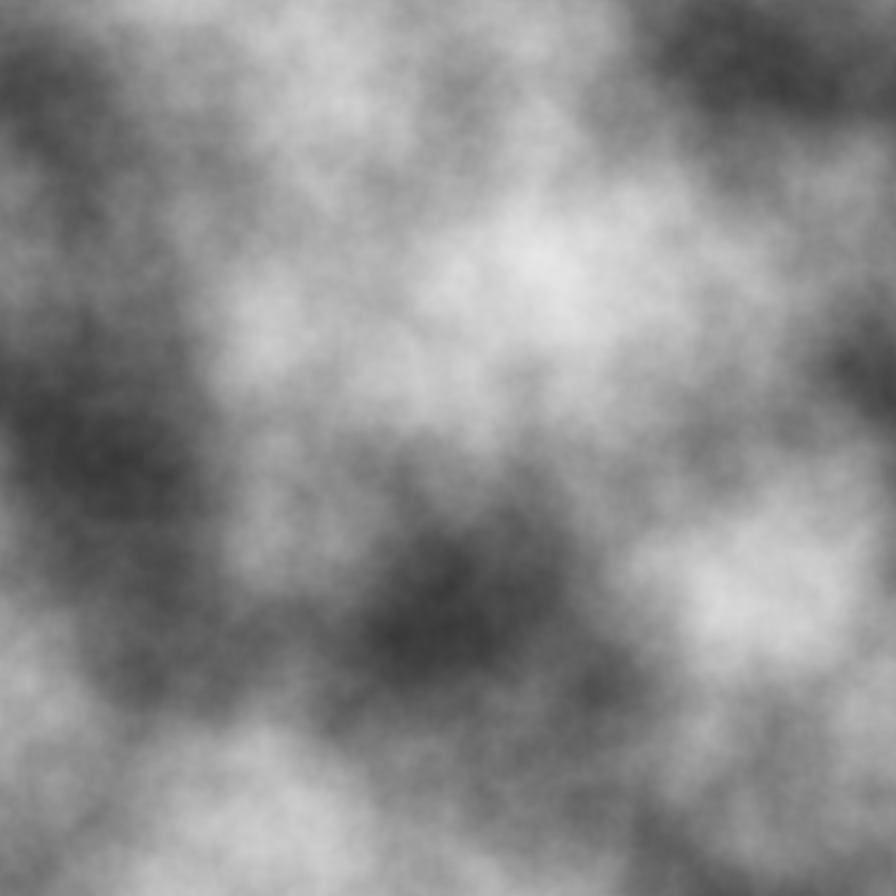
This texture is drawn by a WebGL 1 fragment shader. Its source:

```glsl
precision highp float;
// Soft grey clouds that tile: six octaves of wrapping gradient noise are
// laid over a broad diagonal swell, then softly compressed into greys.

uniform vec2 u_resolution;

const float TAU = 6.2831853;

// Unit gradient of a lattice point, wrapped to the period of its octave.
vec2 latticeGradient(vec2 cell, float period, float seed) {
  cell = mod(cell, period);
  float h = fract(sin(dot(cell, vec2(127.1, 311.7)) + seed * 74.7) * 43758.5453);
  return vec2(cos(TAU * h), sin(TAU * h));
}

float cornerValue(vec2 cell, vec2 local, vec2 corner, float period, float seed) {
  return dot(latticeGradient(cell + corner, period, seed), local - corner);
}

// Gradient noise with quintic fading, repeating after a whole period.
float gradientNoise(vec2 p, float period, float seed) {
  vec2 cell = floor(p);
  vec2 f = fract(p);
  vec2 fade = f * f * f * (f * (f * 6.0 - 15.0) + 10.0);
  float bottom = mix(cornerValue(cell, f, vec2(0.0, 0.0), period, seed),
                     cornerValue(cell, f, vec2(1.0, 0.0), period, seed), fade.x);
  float top = mix(cornerValue(cell, f, vec2(0.0, 1.0), period, seed),
                  cornerValue(cell, f, vec2(1.0, 1.0), period, seed), fade.x);
  return mix(bottom, top, fade.y);
}

// Each octave doubles the repeats and roughly halves the strength.
float clouds(vec2 uv) {
  float sum = 0.0;
  float strength = 0.58;
  float period = 3.0;
  for (int i = 0; i < 6; i++) {
    float seed = float(i) + 1.0;
    vec2 shift = seed * vec2(0.37, 0.61); // keeps the lattices from lining up
    sum += strength * gradientNoise(uv * period + shift, period, seed);
    strength *= 0.525;
    period *= 2.0;
  }
  return sum;
}

// Broad light and dark masses, mostly running down to the right.
float swell(vec2 uv) {
  return 0.17 * cos(TAU * (uv.x + uv.y - 0.28))
       + 0.08 * cos(TAU * (uv.y - 0.9))
       + 0.06 * cos(TAU * (uv.x - 0.65));
}

void main() {
  vec2 uv = gl_FragCoord.xy / u_resolution;
  float density = swell(uv) + clouds(uv);

  // Soft compression evens out the shares of the greys.
  float grey = 0.55 + 0.75 * density / sqrt(1.0 + 1.5 * density * density);
  gl_FragColor = vec4(vec3(grey), 1.0);
}
```
